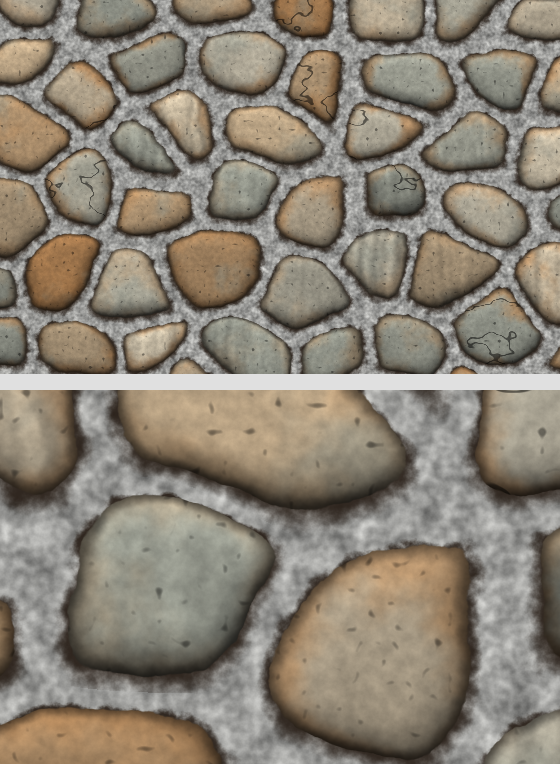
Top, the full canvas; bottom, a detail of the centre.
Write a Shadertoy shader that draws this texture.

```glsl
const vec2 STONES_PER_HEIGHT = vec2(4.5, 5.6);
const vec3 SLATE = vec3(0.53, 0.54, 0.50);
const vec3 PALE = vec3(0.70, 0.67, 0.60);
const vec3 TAN = vec3(0.66, 0.58, 0.47);
const vec3 RUST = vec3(0.60, 0.42, 0.25);
const vec3 MORTAR = vec3(0.63, 0.63, 0.62);
const vec3 CREVICE = vec3(0.15, 0.11, 0.08);

vec2 hash2(vec2 p) {
    vec3 q = fract(vec3(p.xyx) * vec3(0.1031, 0.1030, 0.0973));
    q += dot(q, q.yzx + 33.33);
    return fract((q.xx + q.yz) * q.zy);
}

float gradientDot(vec2 cell, vec2 offset) {
    float angle = 6.2832 * hash2(cell).x;
    return dot(vec2(cos(angle), sin(angle)), offset);
}

float gradientNoise(vec2 p) {
    vec2 i = floor(p), f = fract(p);
    vec2 u = f * f * f * (f * (f * 6.0 - 15.0) + 10.0);
    vec2 e = vec2(1.0, 0.0);
    return mix(mix(gradientDot(i, f), gradientDot(i + e, f - e), u.x),
               mix(gradientDot(i + e.yx, f - e.yx), gradientDot(i + 1.0, f - 1.0), u.x), u.y);
}

float fbm(vec2 p) {
    float sum = 0.0, amplitude = 0.6;
    for (int i = 0; i < 5; i++) {
        sum += amplitude * gradientNoise(p);
        p = mat2(1.6, 1.2, -1.2, 1.6) * p + 7.3;
        amplitude *= 0.55;
    }
    return sum;
}

// Staggered rows of jittered stone centres
vec2 stoneCentre(vec2 cell) {
    return cell + vec2(0.5 * mod(cell.y, 2.0), 0.0) + 0.16 + 0.68 * hash2(cell + 40.0);
}

// Rounded distance to the cell border; also its outward direction and cell id
float stoneField(vec2 p, float roundness, out vec2 outward, out vec2 id) {
    vec2 base = floor(p), nearest = vec2(0.0);
    float best = 1e3;
    id = base;
    for (int y = -2; y <= 2; y++)
    for (int x = -2; x <= 2; x++) {
        vec2 cell = base + vec2(x, y);
        vec2 r = stoneCentre(cell) - p;
        if (dot(r, r) < best) { best = dot(r, r); nearest = r; id = cell; }
    }
    float total = 0.0;
    outward = vec2(0.0);
    for (int y = -2; y <= 2; y++)
    for (int x = -2; x <= 2; x++) {
        if (x == 0 && y == 0) continue;
        vec2 r = stoneCentre(id + vec2(x, y)) - p;
        vec2 dir = normalize(r - nearest);
        float weight = exp(-roundness * dot(0.5 * (r + nearest), dir));
        total += weight;
        outward += weight * dir;
    }
    outward /= total;
    return -log(total) / roundness;
}

vec3 stoneColour(vec2 p, vec2 id, float rim) {
    vec2 pick = hash2(id + 11.0), trait = hash2(id + 73.0);
    vec2 local = p + 19.0 * pick;
    float stain = fbm(local * 7.0);
    vec3 colour = mix(SLATE, PALE, smoothstep(0.15, 0.50, pick.x));
    colour = mix(colour, TAN, smoothstep(0.45, 0.75, pick.x));
    colour = mix(colour, RUST, 0.8 * smoothstep(0.84, 0.95, pick.x));
    colour *= 0.88 + 0.22 * pick.y;

    // Rusty rims, grey blotches and faint bedding streaks
    float rust = smoothstep(0.0, 0.55, stain + 0.55 * rim - 0.05);
    colour = mix(colour, RUST, rust * (0.2 + 0.55 * trait.x));
    colour = mix(colour, SLATE, 0.6 * smoothstep(0.05, 0.4, fbm(local * 5.0 + 31.0)));
    float streak = gradientNoise(local * vec2(48.0, 3.0) + stain);
    colour *= 1.0 + 0.24 * streak * smoothstep(0.6, 0.9, trait.y);

    // Sparse hairline cracks, grain and pits
    float crack = abs(fbm(local * vec2(2.5, 4.0) + 5.0));
    colour *= 1.0 - 0.5 * step(0.78, trait.x) * (1.0 - smoothstep(0.004, 0.014, crack));
    colour *= 1.0 + 0.20 * fbm(p * 70.0) + 0.16 * stain;
    return colour * (1.0 - 0.4 * smoothstep(0.34, 0.6, gradientNoise(p * 85.0)));
}

vec3 mortarColour(vec2 p, float depth, vec2 outward) {
    float crumbs = fbm(p * 38.0);
    float shelter = 0.055 - 0.04 * outward.y;
    float open = smoothstep(-0.01, shelter, depth + 0.06 * crumbs);
    vec3 colour = MORTAR * (0.96 + 0.6 * crumbs + 0.25 * gradientNoise(p * 120.0));
    return mix(CREVICE, colour, 0.12 + 0.88 * open);
}

void mainImage(out vec4 fragColor, in vec2 fragCoord) {
    vec2 p = fragCoord / iResolution.y;
    vec2 warp = vec2(gradientNoise(p * 5.0), gradientNoise(p * 5.0 + 50.0));
    vec2 outward, id;
    float d = stoneField(p * STONES_PER_HEIGHT + 0.22 * warp + 3.0, 13.0, outward, id);
    d -= 0.065 + 0.04 * hash2(id + 5.0).x + 0.035 * fbm(p * 22.0);

    // Domed stones lit from above, dark where they meet the mortar
    float rim = 1.0 - clamp(d / 0.26, 0.0, 1.0);
    vec3 normal = normalize(vec3(outward * rim * rim * 1.5, 1.0));
    float light = max(dot(normal, normalize(vec3(-0.1, 0.62, 0.78))), 0.0);
    vec3 stone = stoneColour(p, id, rim * rim) * (0.40 + 0.80 * light);
    stone *= mix(0.5, 1.0, smoothstep(-0.01, 0.06, d));

    float edge = 0.8 * STONES_PER_HEIGHT.y / iResolution.y;
    vec3 colour = mix(mortarColour(p, -d, outward), stone, smoothstep(-edge, edge, d));
    fragColor = vec4(clamp(colour, 0.0, 1.0), 1.0);
}
```
